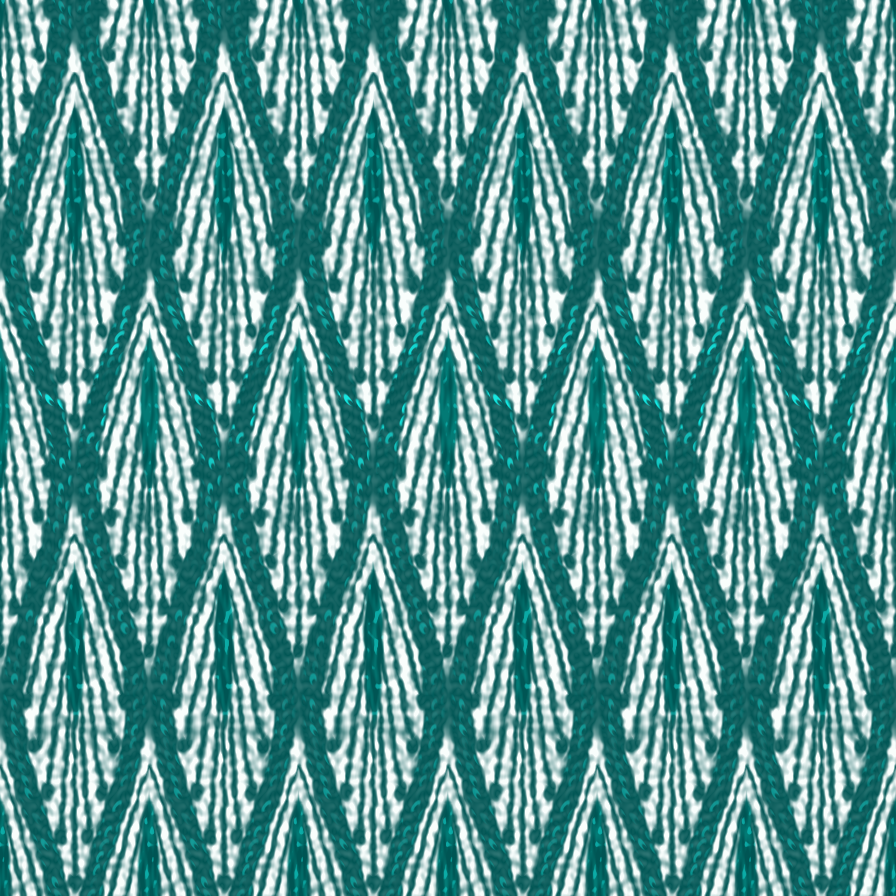
Give the GLSL for this pattern, as a Shadertoy shader.

```glsl
const float ACROSS = 6.0;         // leaves per canvas width; one cell is the unit below
const float PERIOD = 3.09;        // height of one ogee
const float TOP_OFFSET = 0.08;    // first crossing below the top edge
const float BAND_SWAY = 0.163;
const float BAND_HALF = 0.076;
const float FILAMENTS = 5.0;
const float FAN_WIDTH = 0.325;
const float THREAD_HALF = 0.016;
const vec2 BEAD_SIZE = vec2(0.042, 0.062);
const float SOFTNESS = 0.014;
const float WOBBLE = 0.018;
const float SEQUIN_PITCH = 0.085;
const float GLOW_HEIGHT = 2.65;   // level of the shiniest sequins
const vec3 DARK = vec3(0.0, 0.335, 0.33);
const vec3 PALE = vec3(0.975, 0.995, 0.99);
const vec3 STEM = vec3(0.01, 0.48, 0.46);
const vec3 GLINT = vec3(0.06, 0.76, 0.74);
const float TAU = 6.2831853;

float hash(vec2 p) {
    return fract(sin(dot(p, vec2(127.1, 311.7))) * 4375.85);
}

float corner(vec2 lattice, vec2 offset, float wrap) {
    lattice.x = mod(lattice.x, wrap);
    float angle = TAU * hash(lattice);
    return dot(vec2(cos(angle), sin(angle)), offset);
}

// Gradient noise, repeating once per cell across
float noise(vec2 cell, vec2 frequency) {
    vec2 p = cell * frequency;
    vec2 i = floor(p), f = fract(p);
    vec2 w = f * f * f * (f * (f * 6.0 - 15.0) + 10.0);
    vec2 e = vec2(1.0, 0.0);
    float low = mix(corner(i, f, frequency.x), corner(i + e, f - e, frequency.x), w.x);
    float high = mix(corner(i + e.yx, f - e.yx, frequency.x), corner(i + 1.0, f - 1.0, frequency.x), w.x);
    return mix(low, high, w.y);
}

float cover(float d, float soft) {
    return 1.0 - smoothstep(-soft, soft, d);
}

// Distance to the fan of beaded threads; x is measured from the leaf axis
float fanDistance(float x, float t) {
    float d = 1.0;
    for (float k = 0.0; k < FILAMENTS; k++) {
        float q = k / (FILAMENTS - 1.0);
        float reach = FAN_WIDTH * (1.0 - pow(q, 1.2));
        float start = 0.42 + 0.24 * k;
        float end = 1.52 + 0.305 * k;
        float s = clamp((t - start) / (end - start), 0.0, 1.0);
        vec2 toThread = vec2(x - reach * pow(s, 0.85), t - clamp(t, start, end));
        float thread = length(toThread) - THREAD_HALF * mix(0.8, 1.2, s);
        float bead = (length(vec2(x - reach, t - end) / BEAD_SIZE) - 1.0) * BEAD_SIZE.x;
        d = min(d, min(thread, bead));
    }
    return d;
}

float stemDistance(float x, float t) {
    float s = clamp((t - 0.55) / 1.2, 0.0, 1.0);
    return x - 0.085 * pow(sin(0.5 * TAU * s), 0.8) + 0.02;
}

// Crescent flecks in lanes along a band
float sequins(float across, float along, float side) {
    vec2 g = vec2(across * 1.15 + 0.5, along / SEQUIN_PITCH + 0.45 * across);
    vec2 id = floor(g), f = fract(g) - 0.5;
    float disc = cover(length(f * vec2(1.1, 0.85)) - 0.36, 0.1);
    float bite = cover(length((f - vec2(0.16 * side, 0.2)) * vec2(1.1, 0.9)) - 0.22, 0.1);
    return disc * (1.0 - bite) * smoothstep(0.25, 0.9, hash(id + vec2(7.0 * side, 3.0)));
}

void mainImage(out vec4 fragColor, in vec2 fragCoord) {
    vec2 cell = fragCoord / iResolution.y * ACROSS;
    cell.y = ACROSS - cell.y;
    float soft = max(SOFTNESS, ACROSS / iResolution.y);

    // Hand-worked wobble and cloth grain
    vec2 p = cell + WOBBLE * vec2(noise(cell, vec2(8.0, 7.0)), noise(cell + 31.0, vec2(8.0, 7.0)));
    float grain = noise(cell, vec2(22.0, 16.0));
    float patches = noise(cell + 17.0, vec2(5.0, 3.0));
    float streaks = noise(cell + 53.0, vec2(32.0, 6.0));

    // Ogee bands divide two staggered sets of leaves
    float signedX = fract(p.x) - 0.5;
    float t = p.y - TOP_OFFSET;
    float center = 0.25 - BAND_SWAY * cos(TAU * t / PERIOD);
    float slope = BAND_SWAY * TAU / PERIOD * sin(TAU * t / PERIOD);
    float offset = (abs(signedX) - center) / sqrt(1.0 + slope * slope);
    bool inner = offset < 0.0;
    float leafX = inner ? abs(signedX) : 0.5 - abs(signedX);
    float leafT = mod(inner ? t : t + 0.5 * PERIOD, PERIOD);

    // Pale cloth with narrow shadows beside the threads
    float fan = fanDistance(leafX, leafT) + 0.014 * grain;
    float band = abs(offset) - BAND_HALF + 0.016 * grain;
    float light = 0.99 + 0.65 * grain + 0.3 * patches + 0.25 * streaks;
    light -= 0.3 * exp(-max(min(fan, band), 0.0) / 0.018);
    light = mix(light, 0.02 + 0.25 * abs(grain), cover(fan, soft));
    light *= 1.0 - 0.85 * cover(min(leafT, PERIOD - leafT) - 0.22, 0.1);
    vec3 color = mix(DARK, PALE, clamp(light, 0.0, 1.0));

    // Spindle stem
    float glow = exp(-pow((cell.y - GLOW_HEIGHT) / 0.55, 2.0));
    vec3 stem = mix(DARK, STEM, clamp(0.3 + 0.5 * glow + 1.6 * streaks, 0.0, 1.0));
    stem = mix(stem, GLINT, 0.7 * smoothstep(0.2, 0.45, grain + 0.5 * streaks));
    color = mix(color, stem, cover(stemDistance(leafX, leafT), soft));

    // Sequined band
    float across = offset / BAND_HALF;
    float ridge = 0.5 + 0.5 * sin(TAU * (cell.y / SEQUIN_PITCH + 0.45 * across));
    float sheen = 0.07 * ridge * (1.0 - across * across) + 0.2 * abs(grain);
    vec3 braid = mix(DARK, PALE, clamp(sheen, 0.0, 1.0));
    float fleck = sequins(across, cell.y, sign(signedX)) * (1.0 - smoothstep(0.6, 1.0, abs(across)));
    braid = mix(braid, GLINT * (1.0 + 0.3 * glow), fleck * mix(0.55, 1.0, glow));
    color = mix(color, braid, cover(band, soft));

    fragColor = vec4(clamp(color, 0.0, 1.0), 1.0);
}
```
